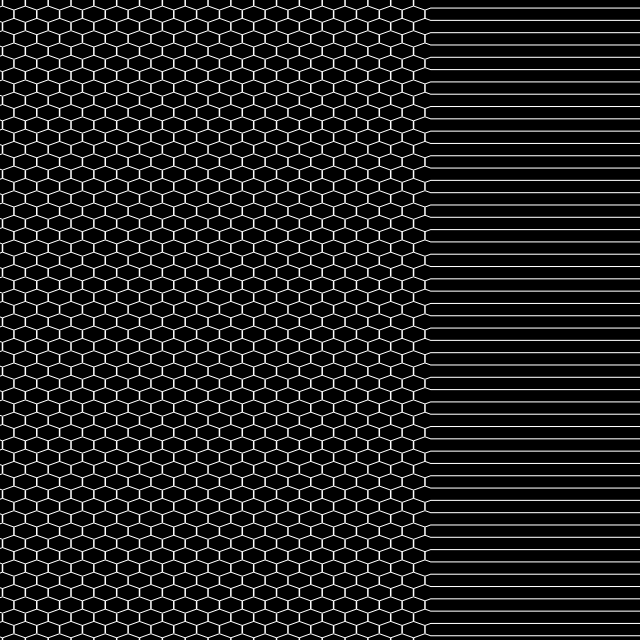
Reproduce this pattern procedurally as a WebGL 2 fragment shader.

```glsl
#version 300 es
precision highp float;

uniform vec2 u_resolution;
out vec4 fragColor;

const vec3 BACKGROUND = vec3(0.0);
const vec3 LINE_COLOR = vec3(1.0);
const float COLUMN_PITCH = 0.03568;      // width of one hexagon
const float ROW_PITCH = 1.0 / 52.0;      // spacing of the zigzag rows
const float ROW_OFFSET = 0.345;          // height of the lowest row, in rows
const float LAST_WALL_X = 0.6640;        // rightmost column of upright walls
const float FREEZE_PHASE = 0.25;         // phase where cells become straight lines
const float ZIGZAG_HEIGHT = 1.0 / 6.0;   // zigzag amplitude, in rows
const float WALL_HALF_WIDTH = 0.00118;
const float ZIGZAG_HALF_WIDTH = 0.00082;

// Distance from a value to the nearest integer.
float toInteger(float value) {
    return abs(fract(value + 0.5) - 0.5);
}

// Triangle wave: +1 at integers, -1 halfway between them.
float triangleWave(float phase) {
    return 1.0 - 4.0 * toInteger(phase);
}

// Signed distance to the slanted edges, which form alternating zigzags.
float zigzagDistance(float phase, float row) {
    float nearest = floor(row + 0.5);
    float side = 1.0 - 2.0 * mod(nearest, 2.0);
    float center = nearest + side * ZIGZAG_HEIGHT * triangleWave(phase);
    return abs(row - center) * ROW_PITCH - ZIGZAG_HALF_WIDTH;
}

// Signed distance to the upright walls, staggered on every other row.
float wallDistance(float phase, float row) {
    float stagger = 0.5 * mod(floor(row), 2.0);
    float across = toInteger(phase + stagger) * COLUMN_PITCH - WALL_HALF_WIDTH;
    float along = (abs(fract(row) - 0.5) - 0.5 + ZIGZAG_HEIGHT) * ROW_PITCH;
    return max(across, along);
}

void main() {
    vec2 uv = gl_FragCoord.xy / u_resolution;
    float pixel = 1.0 / min(u_resolution.x, u_resolution.y);

    // Holding the phase constant stretches the last cells into stripes.
    float phase = min((uv.x - LAST_WALL_X) / COLUMN_PITCH, FREEZE_PHASE);
    float row = uv.y / ROW_PITCH - ROW_OFFSET;

    float edge = min(zigzagDistance(phase, row), wallDistance(phase, row));
    float coverage = clamp(0.5 - edge / pixel, 0.0, 1.0);
    fragColor = vec4(mix(BACKGROUND, LINE_COLOR, coverage), 1.0);
}
```
